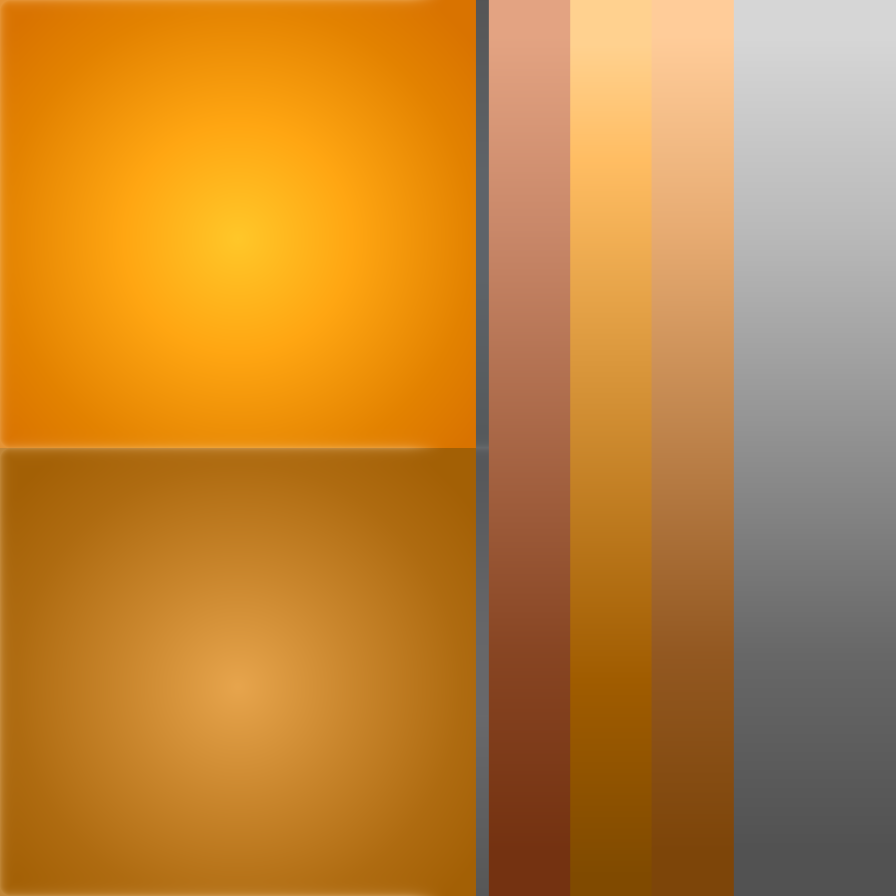
A WebGL 2 fragment shader for this background:

```glsl
#version 300 es
precision highp float;
// Two glowing amber panels stacked beside a steel divider and four metallic bars.
// Panels are radial colour ramps with a soft lit rim; the bars are vertical ramps
// layered from left to right with smoothed edges.

uniform vec2 u_resolution;
out vec4 fragColor;

// Layout, in canvas units
const float PANEL_RIGHT = 0.5312;
const float COPPER_LEFT = 0.5456;
const float GOLD_LEFT = 0.6364;
const float PEACH_LEFT = 0.7272;
const float SILVER_LEFT = 0.8190;
const float PANEL_HEIGHT = 0.5;
const vec2 GLOW_CENTER = vec2(0.2656, 0.2335);
const float GLOW_RADIUS = 0.365;

// Rim light
const float RIM_WIDTH = 0.0045;
const float RIM_STRENGTH = 0.32;
const float CORNER_RADIUS = 0.012;
const vec3 RIM_COLOR = vec3(1.0, 0.86, 0.66);

// Ramp positions: glow from centre outward, bars from top downward
const vec4 AMBER_STOPS = vec4(0.0, 0.35, 0.72, 0.94);
const vec4 BRONZE_STOPS = vec4(0.0, 0.35, 0.68, 0.90);
const vec4 BAR_STOPS = vec4(0.04, 0.26, 0.73, 0.95);
const vec4 GOLD_STOPS = vec4(0.05, 0.18, 0.76, 0.98);
const vec4 STRIP_STOPS = vec4(0.0, 0.40, 0.60, 1.0);

// Piecewise linear blend of four colours
vec3 ramp(float t, vec4 stops, vec3 a, vec3 b, vec3 c, vec3 d) {
    vec3 w = clamp((t - stops.xyz) / (stops.yzw - stops.xyz), 0.0, 1.0);
    return mix(mix(mix(a, b, w.x), c, w.y), d, w.z);
}

// One-pixel smooth step across an edge
float past(float edge, float x, float pixel) {
    return clamp((x - edge) / pixel + 0.5, 0.0, 1.0);
}

float roundedBox(vec2 p, vec2 halfSize, float radius) {
    vec2 q = abs(p) - halfSize + radius;
    return length(max(q, 0.0)) + min(max(q.x, q.y), 0.0) - radius;
}

vec3 panels(vec2 p, float upper) {
    vec2 local = vec2(p.x, p.y - upper * PANEL_HEIGHT);
    float r = length(local - GLOW_CENTER) / GLOW_RADIUS;
    vec3 amber = ramp(r, AMBER_STOPS, vec3(1.0, 0.78, 0.16), vec3(1.0, 0.65, 0.07),
                      vec3(0.89, 0.51, 0.0), vec3(0.85, 0.45, 0.0));
    vec3 bronze = ramp(r, BRONZE_STOPS, vec3(0.905, 0.645, 0.30), vec3(0.79, 0.525, 0.175),
                       vec3(0.685, 0.42, 0.065), vec3(0.64, 0.376, 0.02));
    vec3 color = mix(bronze, amber, upper);

    // The rim fades before the divider
    vec2 halfSize = 0.5 * vec2(PANEL_RIGHT, PANEL_HEIGHT);
    float d = roundedBox(local - halfSize, halfSize, CORNER_RADIUS);
    float rim = exp(min(d, 0.0) / RIM_WIDTH) * RIM_STRENGTH;
    rim *= 1.0 - smoothstep(0.45, 0.50, p.x);
    return mix(color, RIM_COLOR, rim);
}

vec3 divider(float y, float upper) {
    float t = 1.0 - (y / PANEL_HEIGHT - upper);
    vec3 slate = ramp(t, STRIP_STOPS, vec3(0.335), vec3(0.37, 0.39, 0.41),
                      vec3(0.37, 0.39, 0.41), vec3(0.33, 0.345, 0.355));
    vec3 iron = ramp(t, STRIP_STOPS, vec3(0.33, 0.335, 0.345), vec3(0.40, 0.40, 0.41),
                     vec3(0.41, 0.41, 0.42), vec3(0.34));
    float seam = exp(-abs(y - PANEL_HEIGHT) / RIM_WIDTH);
    return mix(iron, slate, upper) + 0.07 * seam;
}

void main() {
    vec2 p = gl_FragCoord.xy / u_resolution;
    vec2 pixel = 1.0 / u_resolution;
    float down = 1.0 - p.y;
    float upper = step(PANEL_HEIGHT, p.y);

    // Vertical metal ramps
    vec3 copper = ramp(down, BAR_STOPS, vec3(0.89, 0.64, 0.51), vec3(0.785, 0.53, 0.41),
                       vec3(0.53, 0.27, 0.135), vec3(0.455, 0.195, 0.065));
    vec3 gold = ramp(down, GOLD_STOPS, vec3(1.0, 0.82, 0.56), vec3(1.0, 0.74, 0.385),
                     vec3(0.627, 0.36, 0.0), vec3(0.50, 0.29, 0.0));
    vec3 peach = ramp(down, BAR_STOPS, vec3(1.0, 0.80, 0.60), vec3(0.905, 0.67, 0.445),
                      vec3(0.575, 0.345, 0.13), vec3(0.49, 0.27, 0.035));
    vec3 silver = ramp(down, BAR_STOPS, vec3(0.84), vec3(0.725), vec3(0.405), vec3(0.32));

    // Layers from left to right
    vec3 color = panels(p, upper);
    color = mix(color, divider(p.y, upper), past(PANEL_RIGHT, p.x, pixel.x));
    color = mix(color, copper, past(COPPER_LEFT, p.x, pixel.x));
    color = mix(color, gold, past(GOLD_LEFT, p.x, pixel.x));
    color = mix(color, peach, past(PEACH_LEFT, p.x, pixel.x));
    color = mix(color, silver, past(SILVER_LEFT, p.x, pixel.x));
    fragColor = vec4(color, 1.0);
}
```
